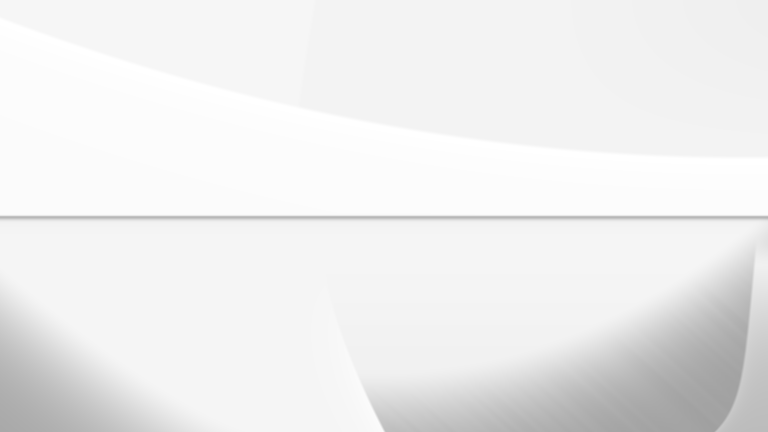
Give the GLSL for this background, as a WebGL 2 fragment shader.

```glsl
#version 300 es
precision highp float;
// Pale grey studio backdrop: a sweeping white band above a shelf line and curved, shaded panels.

uniform vec2 u_resolution;
out vec4 fragColor;

// Tones
const float UPPER_TONE = 0.953;
const float BAND_TONE = 0.986;
const float PANEL_TONE = 0.960;
const float SHADE_DEPTH = 0.31;
const float LINE_DEPTH = 0.23;
const float STREAK_DEPTH = 0.014;

// Layout, as fractions of the canvas
const float SHELF_Y = 0.498;
const vec2 SWEEP_VERTEX = vec2(0.97, 0.634);
const float SWEEP_BEND = 0.344;
const float PANEL_TOP = 0.42;
const float RIGHT_TOP = 0.463;

float hash(float n) {
    return fract(sin(n * 127.1) * 43758.5453);
}

float noise(float x) {
    float i = floor(x);
    return mix(hash(i), hash(i + 1.0), smoothstep(0.0, 1.0, x - i));
}

// Shadow that deepens smoothly with distance past its border
float shade(float depth, float softness) {
    return SHADE_DEPTH * (1.0 - exp(-pow(max(depth, 0.0) / softness, 1.45)));
}

float sweepHeight(float x) {
    float d = SWEEP_VERTEX.x - x;
    return SWEEP_VERTEX.y + SWEEP_BEND * d * d;
}

float leftEdge(float y) {
    return 0.419 + 0.082 * pow(max(PANEL_TOP - y, 0.0) / PANEL_TOP, 1.5);
}

float rightEdge(float y) {
    return 0.986 - 0.05 * (RIGHT_TOP - y) - 0.032 * exp(-y / 0.06);
}

float upperTone(vec2 p, float aa) {
    // Backdrop with a faint fold and a slightly darker right corner
    float fold = 0.39 + 0.10 * pow(max(p.y - 0.76, 0.0), 1.1);
    float back = UPPER_TONE + 0.010 * (1.0 - smoothstep(fold - aa, fold + aa, p.x));
    back -= 0.018 * smoothstep(0.65, 1.1, p.x) * smoothstep(0.6, 1.0, p.y);

    // White band, brightest along its upper rim
    float rim = sweepHeight(p.x) - p.y;
    float band = BAND_TONE + 0.016 * exp(-max(rim, 0.0) / 0.055);
    return mix(back, band, smoothstep(-0.007, 0.005, rim));
}

float lowerTone(vec2 p, float aa) {
    // Left panel: dark corner and a bright flank beside the fold
    float cornerTop = 0.385 * pow(max(1.0 - p.x / 0.33, 0.0), 1.3);
    float fromLeft = p.x - leftEdge(p.y);
    float low = smoothstep(PANEL_TOP, 0.05, p.y);
    float left = PANEL_TONE - shade(cornerTop - p.y, 0.17);
    left += 0.025 * low * exp(-abs(fromLeft) / 0.025);

    // Centre panel: shadow rising towards the right
    float s = max(p.x - 0.5, 0.0) / 0.45;
    float depth = 0.14 + 0.30 * s * s - p.y;
    float centre = PANEL_TONE - 0.020 * low - shade(depth, 0.14);
    float streak = noise((p.x * 1.6 + p.y) * 70.0) - 0.5;
    centre += STREAK_DEPTH * streak * smoothstep(0.0, 0.15, depth);

    // Right sliver: lighter rim fading into grey
    float fromRight = p.x - rightEdge(p.y);
    float right = PANEL_TONE - 0.75 * shade(0.42 - p.y, 0.19);
    right += 0.05 * low * exp(-max(fromRight, 0.0) / 0.010);

    float tone = mix(left, centre, smoothstep(-aa, aa, fromLeft));
    float sliver = smoothstep(-aa, aa, fromRight) * smoothstep(RIGHT_TOP, 0.38, p.y);
    return mix(tone, right, sliver);
}

void main() {
    vec2 p = gl_FragCoord.xy / u_resolution;
    float aa = max(0.0025, 1.0 / u_resolution.x);

    // Join both halves at the shelf
    float d = p.y - SHELF_Y;
    float tone = mix(lowerTone(p, aa), upperTone(p, aa), smoothstep(-aa, aa, d));

    // Thin line with a soft shadow cast below it
    float spread = d > 0.0 ? 0.0030 : 0.0065;
    tone -= LINE_DEPTH * exp(-d * d / (spread * spread));
    tone -= 0.035 * exp(-abs(d) / 0.012) * smoothstep(0.003, -0.003, d);

    fragColor = vec4(vec3(clamp(tone, 0.0, 1.0)), 1.0);
}
```
